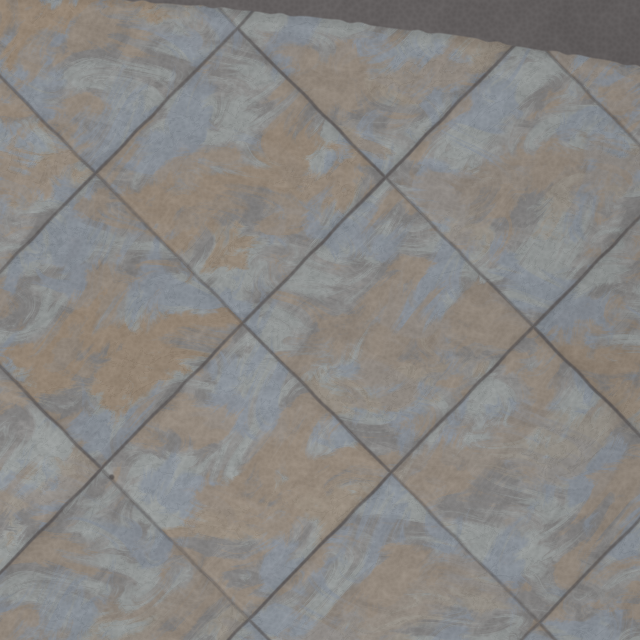
Write a WebGL 1 fragment shader that draws this texture.

```glsl
precision highp float;

uniform vec2 u_resolution;

// Tile lattice: one corner and the two edge vectors
const vec2 CORNER = vec2(0.380, 0.495);
const vec2 EDGE_U = vec2(0.222, 0.228);
const vec2 EDGE_V = vec2(0.231, -0.234);
const vec2 STREAK_DIR = vec2(0.94, 0.34);
const float JOINT_HALF = 0.0024;
const float JOINT_SOFT = 0.0018;
const float PIT_CELLS = 7.0;
const float PIT_RADIUS = 0.006;
const float GRAIN = 0.035;

const vec3 STONE = vec3(0.550, 0.545, 0.540);
const vec3 STONE_DARK = vec3(0.495, 0.490, 0.488);
const vec3 PALE = vec3(0.590, 0.608, 0.605);
const vec3 BLUE = vec3(0.525, 0.555, 0.595);
const vec3 OCHRE = vec3(0.585, 0.522, 0.455);
const vec3 JOINT = vec3(0.350, 0.335, 0.335);
const vec3 BORDER = vec3(0.385, 0.370, 0.370);

float hash(vec2 p) {
  return fract(sin(dot(p, vec2(127.1, 311.7))) * 4375.85);
}

vec2 hash2(vec2 p) {
  return vec2(hash(p), hash(p + 19.7));
}

// Distances to the nearest and second nearest scattered points
vec2 cellular(vec2 p) {
  vec2 cell = floor(p), f = fract(p), best = vec2(8.0);
  for (int y = -1; y <= 1; y++) {
    for (int x = -1; x <= 1; x++) {
      vec2 o = vec2(float(x), float(y));
      float d = length(o + hash2(cell + o) - f);
      best = d < best.x ? vec2(d, best.x) : vec2(best.x, min(best.y, d));
    }
  }
  return best;
}

// Layered warped sines, roughly -0.8 to 0.8
float clouds(vec2 p) {
  float sum = 0.0, amp = 0.5;
  for (int i = 0; i < 6; i++) {
    p += 0.7 * sin(p.yx * 1.3 + vec2(1.7, 4.1));
    sum += amp * sin(p.x) * sin(p.y + 0.8);
    p = mat2(1.5, 1.2, -1.2, 1.5) * p + 2.3;
    amp *= 0.62;
  }
  return sum;
}

vec3 stone(vec2 local, vec2 tile) {
  vec2 q = vec2(dot(local, STREAK_DIR), dot(local, vec2(-STREAK_DIR.y, STREAK_DIR.x)));
  vec2 shift = 30.0 * hash2(tile + 3.1);
  float broad = clouds(q * vec2(15.0, 24.0) + shift);
  float mottle = clouds(q * vec2(26.0, 38.0) + shift.yx + 7.0);

  vec3 col = mix(STONE_DARK, STONE, smoothstep(-0.4, 0.3, mottle));
  col = mix(col, PALE, 0.85 * smoothstep(-0.08, 0.32, broad));
  col = mix(col, BLUE, 0.75 * smoothstep(0.02, 0.38, clouds(q * 20.0 + shift + 13.0)));

  // Ochre vein at a different height in each tile
  float across = q.y + 0.14 * (hash(tile + 5.3) - 0.4) + 0.09 * broad + 0.04 * mottle;
  float vein = 1.0 - smoothstep(0.018, 0.062, abs(across));
  float patches = 0.6 * smoothstep(0.12, 0.42, -broad + 0.3 * mottle);
  col = mix(col, OCHRE, max(vein * mix(0.4, 0.95, hash(tile + 8.9)), patches));

  // Slate ridges and fine flakes
  vec2 ridge = cellular(q * vec2(26.0, 34.0) + shift + 0.9 * vec2(mottle, broad));
  float crack = 1.0 - smoothstep(0.0, 0.14, ridge.y - ridge.x);
  col += (0.022 * (ridge.x - 0.5) - 0.028 * crack) * smoothstep(-0.2, 0.3, broad);
  col += 0.025 * clouds(q * vec2(95.0, 120.0) + shift);
  return col * mix(0.97, 1.025, hash(tile + 1.3));
}

void main() {
  vec2 p = gl_FragCoord.xy / u_resolution;
  float soft = max(JOINT_SOFT, 1.0 / min(u_resolution.x, u_resolution.y));

  // Lattice coordinates
  vec2 d = p - CORNER;
  float area = EDGE_U.x * EDGE_V.y - EDGE_U.y * EDGE_V.x;
  vec2 grid = vec2(d.x * EDGE_V.y - d.y * EDGE_V.x, EDGE_U.x * d.y - EDGE_U.y * d.x) / area;
  vec2 tile = floor(grid);
  vec2 local = d - (tile.x + 0.5) * EDGE_U - (tile.y + 0.5) * EDGE_V;
  vec3 col = stone(local, tile);

  // Joints: one direction is even, the other fades from edge to edge
  vec2 line = floor(grid + 0.5);
  vec2 spacing = abs(area) / vec2(length(EDGE_V), length(EDGE_U));
  vec2 offset = (grid - line) * spacing + 0.0008 * sin(p.yx * 70.0 + 2.0 * sin(p * 31.0));
  vec2 wear = vec2(mix(0.3, 0.9, hash(vec2(line.x, tile.y) + 2.7)),
                   mix(0.7, 0.95, hash(vec2(tile.x, line.y) + 6.1)));
  wear *= 0.88 + 0.12 * sin(p.x * 43.0 + 2.0 * sin(p.y * 29.0));
  vec2 core = 1.0 - smoothstep(JOINT_HALF - soft, JOINT_HALF + soft, abs(offset));
  vec2 halo = 1.0 - smoothstep(0.0, 0.016, abs(offset));
  vec2 bevel = 1.0 - smoothstep(0.0, 0.004, abs(offset - 0.0065));
  col += 0.035 * dot(bevel, 1.0 - wear);
  col *= 1.0 - 0.09 * max(halo.x * wear.x, halo.y * wear.y);
  col = mix(col, JOINT, max(core.x * wear.x, core.y * wear.y));

  // Sparse dark pits
  vec2 pitCell = floor(p * PIT_CELLS);
  vec2 pitPos = (pitCell + 0.2 + 0.6 * hash2(pitCell + 4.4)) / PIT_CELLS;
  float pit = 1.0 - smoothstep(0.3 * PIT_RADIUS, PIT_RADIUS, length(p - pitPos));
  col = mix(col, JOINT * 0.9, 0.8 * pit * step(0.93, hash(pitCell + 9.2)));

  // Dark border strip along the upper right
  float t = p.x - 0.35;
  float rim = 0.987 - 0.095 * t - 0.07 * t * t + 0.0015 * sin(p.x * 90.0 + 2.0 * sin(p.x * 57.0));
  col *= 1.0 - 0.08 * smoothstep(rim - 0.02, rim, p.y);
  col = mix(col, BORDER + 0.015 * clouds(p * 40.0), smoothstep(rim - soft, rim + soft, p.y));

  // Grain and gentle falloff to the right
  col += GRAIN * (cellular(p * 130.0).x - 0.45);
  col *= 1.01 - 0.05 * smoothstep(0.6, 1.0, p.x);
  gl_FragColor = vec4(col, 1.0);
}
```
